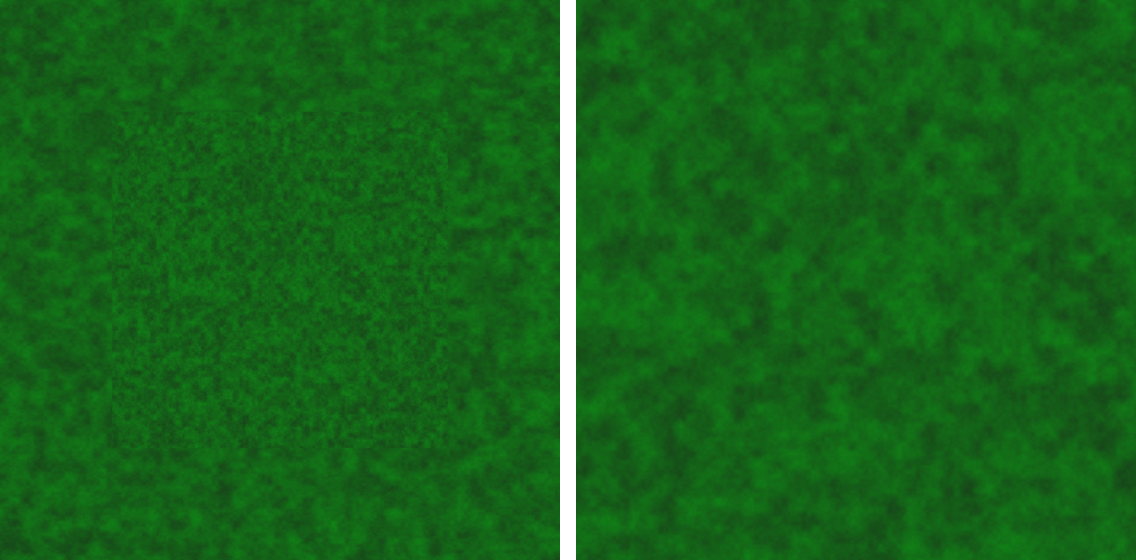
Left, the full canvas; right, a detail of the centre.
Reproduce this texture procedurally as a WebGL 1 fragment shader.

```glsl
precision highp float;

// Mottled green turf: a square of fine grain set in a coarser border.
// Both areas use layered value noise, at different scales, to blend
// from a dark to a bright green.

uniform vec2 u_resolution;

const vec3 DARK_GREEN = vec3(0.094, 0.238, 0.100);
const vec3 BRIGHT_GREEN = vec3(0.060, 0.534, 0.085);

const vec2 BORDER_CELLS = vec2(40.0, 48.0);  // slightly wide blotches
const vec2 CENTRE_CELLS = vec2(88.0, 90.0);
const float CENTRE_HALF_SIZE = 0.3;
const float OCTAVE_GAIN = 0.6;
const int OCTAVES = 4;

float hash(vec2 cell) {
  vec3 p = fract(cell.xyx * vec3(0.1031, 0.1030, 0.0973));
  p += dot(p, p.yzx + 33.33);
  return fract((p.x + p.y) * p.z);
}

// Smoothly interpolated random values on a unit grid.
float valueNoise(vec2 p) {
  vec2 cell = floor(p);
  vec2 f = fract(p);
  vec2 blend = f * f * (3.0 - 2.0 * f);
  float low = mix(hash(cell), hash(cell + vec2(1.0, 0.0)), blend.x);
  float high = mix(hash(cell + vec2(0.0, 1.0)), hash(cell + 1.0), blend.x);
  return mix(low, high, blend.y);
}

// Octaves of halving size and falling strength, normalised to 0..1.
float layeredNoise(vec2 p, float gain) {
  float sum = 0.0;
  float total = 0.0;
  float strength = 1.0;
  for (int i = 0; i < OCTAVES; i++) {
    sum += strength * valueNoise(p);
    total += strength;
    p = p * 2.0 + vec2(17.3, 41.7);
    strength *= gain;
  }
  return sum / total;
}

// Coverage of a centred square, with an edge of the given softness.
float squareMask(vec2 p, float halfSize, float softness) {
  float edge = max(abs(p.x), abs(p.y)) - halfSize;
  return 1.0 - smoothstep(-softness, softness, edge);
}

void main() {
  vec2 uv = gl_FragCoord.xy / u_resolution;
  float pixel = 1.0 / min(u_resolution.x, u_resolution.y);

  // Two grain sizes, joined at the border of the square
  float coarse = layeredNoise(uv * BORDER_CELLS + 7.0, OCTAVE_GAIN);
  float fine = layeredNoise(uv * CENTRE_CELLS + 113.0, OCTAVE_GAIN);
  float inside = squareMask(uv - 0.5, CENTRE_HALF_SIZE, pixel);
  float shade = mix(coarse, fine, inside);

  gl_FragColor = vec4(mix(DARK_GREEN, BRIGHT_GREEN, shade), 1.0);
}
```
